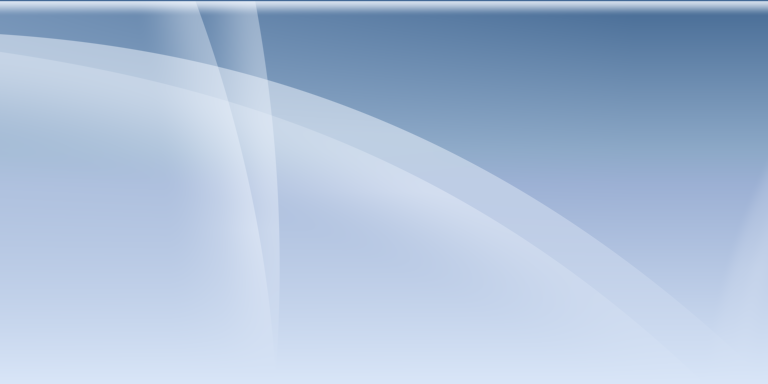
A Shadertoy shader for this background:

```glsl
#define BAND_ALPHA 0.50
#define DOME_RIM 0.62
#define DOME_CORE 0.17
#define DOME_DEPTH 0.28
#define RAY_ALPHA 0.38
#define CORNER_ALPHA 0.24
#define STRIP_HEIGHT 0.043
#define GLOW vec3(0.95, 0.97, 1.0)

float ramp(float a, float b, float x) {
    return clamp((x - a) / (b - a), 0.0, 1.0);
}

float cover(float d, float soft) {
    return smoothstep(-soft, soft, d);
}

// Vertical distance below a falling cubic arc
float arcDepth(vec2 p, float start, vec3 k) {
    return start - p.x * (k.x + p.x * (k.y + p.x * k.z)) - p.y;
}

// Light on the left of a curved edge, fading away from it
float rayLight(float x, float down, vec3 k, float width, float soft) {
    float d = k.x + down * (k.y + down * k.z) - x;
    float fall = 1.0 - smoothstep(0.0, width, d);
    return cover(d, soft) * fall * ramp(0.97, 0.6, down);
}

vec3 sky(float x, float down) {
    vec3 c = mix(vec3(0.30, 0.44, 0.60), vec3(0.55, 0.66, 0.78), ramp(0.04, 0.39, down));
    c = mix(c, vec3(0.61, 0.69, 0.83), ramp(0.39, 0.48, down));
    c = mix(c, vec3(0.85, 0.90, 0.97), ramp(0.48, 1.0, down));
    float haze = 0.42 * ramp(1.65, 0.0, x) * (1.0 - down);
    return mix(c, vec3(0.70, 0.79, 0.90), haze);
}

void mainImage(out vec4 fragColor, in vec2 fragCoord) {
    vec2 p = fragCoord / iResolution.y;
    float down = 1.0 - p.y;
    float soft = 0.8 / iResolution.y;
    vec3 color = sky(p.x, down);

    // Pale band and the brighter dome beneath it
    float outer = arcDepth(p, 0.911, vec3(0.065, 0.130, 0.032));
    float inner = arcDepth(p, 0.865, vec3(0.149, 0.0856, 0.049));
    float inDome = cover(inner, soft);
    float band = BAND_ALPHA * ramp(0.95, 0.35, down);
    float dome = mix(DOME_RIM, DOME_CORE, smoothstep(0.0, DOME_DEPTH, inner));
    dome *= ramp(1.0, 0.5, down);
    color = mix(color, GLOW, cover(outer, soft) * mix(band, dome, inDome));

    // Two crossing rays
    float left = rayLight(p.x, down, vec3(0.508, 0.370, -0.159), 0.17 + 0.12 * down, soft);
    float right = rayLight(p.x, down, vec3(0.664, 0.185, -0.133), 0.16, soft);
    color = mix(color, GLOW, RAY_ALPHA * left);
    color = mix(color, GLOW, RAY_ALPHA * right);

    // Soft beam in the lower right corner
    float beam = p.x - (1.835 + p.y * (0.08 + 0.34 * p.y));
    float streak = 0.85 + 0.15 * cos(beam * 70.0);
    float beamLight = smoothstep(-0.008, 0.05, beam) * streak * ramp(0.0, 0.3, p.y);
    color = mix(color, GLOW, CORNER_ALPHA * beamLight);

    // Glossy strip with a thin dark top line
    float gloss = 0.82 * (1.0 - smoothstep(0.0, STRIP_HEIGHT, down));
    color = mix(color, GLOW, gloss);
    color = mix(color, vec3(0.25, 0.40, 0.58), cover(0.003 - down, soft));

    fragColor = vec4(color, 1.0);
}
```
